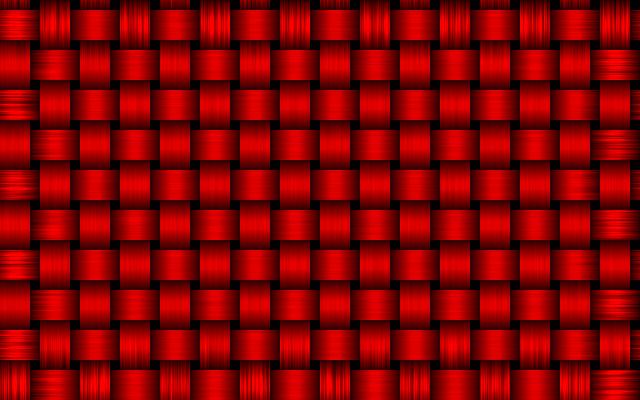
A Shadertoy shader for this pattern:

```glsl
#define STRAPS vec2(16.0, 10.0)
#define STRAP_HALF_WIDTH 0.375
#define PLATEAU 0.14
#define CREST_RED 0.87
#define SHADOW_RED 0.17
#define HOLE_COLOR vec3(0.008, 0.0, 0.0)
#define FINE_GRAIN 0.10
#define BORDER_GRAIN 0.75
#define BORDER_REACH 1.9

// Unit gradient at a lattice point
vec2 latticeGradient(vec2 cell, float seed) {
    uvec2 c = uvec2(cell);
    uint h = c.x * 1597u + c.y * 51749u + uint(seed) * 7919u;
    h = (h ^ (h >> 15)) * 73244475u;
    h = (h ^ (h >> 13)) * 40503u;
    h ^= h >> 16;
    float angle = 6.28319 * float(h & 65535u) / 65536.0;
    return vec2(cos(angle), sin(angle));
}

// Gradient noise that wraps after a whole number of lattice cells
float wrappedNoise(vec2 p, vec2 period, float seed) {
    vec2 i = floor(p), f = p - i;
    vec2 u = f * f * f * (f * (f * 6.0 - 15.0) + 10.0);
    vec2 lo = mod(i, period), hi = mod(i + 1.0, period);
    float a = dot(latticeGradient(lo, seed), f);
    float b = dot(latticeGradient(vec2(hi.x, lo.y), seed), f - vec2(1.0, 0.0));
    float c = dot(latticeGradient(vec2(lo.x, hi.y), seed), f - vec2(0.0, 1.0));
    float d = dot(latticeGradient(hi, seed), f - 1.0);
    return mix(mix(a, b, u.x), mix(c, d, u.x), u.y);
}

// Brushed streaks: x runs across the strap, y along it
float streaks(vec2 p, vec2 count, float seed) {
    vec2 coarse = vec2(12.0, 0.5), fine = vec2(30.0, 0.5);
    float grain = wrappedNoise(p * coarse, count * coarse, seed)
                + wrappedNoise(p * fine, count * fine, seed + 1.0);
    float toBorder = min(p.y, count.y - p.y);
    float border = 1.0 - smoothstep(0.0, BORDER_REACH, toBorder);
    return 1.0 + grain * mix(FINE_GRAIN, BORDER_GRAIN, border);
}

// Strap arches up where it passes over and darkens where it dips under
vec3 strapColor(vec2 p, vec2 count, float offset, bool over, float seed) {
    float fromCrest = over ? abs(offset) : 1.0 - abs(offset);
    float t = clamp(fromCrest / (1.0 - STRAP_HALF_WIDTH), 0.0, 1.0);
    float dip = max(t - PLATEAU, 0.0) / (1.0 - PLATEAU);
    float red = mix(CREST_RED, SHADOW_RED, dip);
    return vec3(clamp(red * streaks(p, count, seed), 0.0, 1.0), 0.0, 0.0);
}

void mainImage(out vec4 fragColor, in vec2 fragCoord) {
    vec2 p = fragCoord / iResolution.xy * STRAPS;
    vec2 pixel = STRAPS / iResolution.xy;

    // Nearest crossing and position relative to it
    vec2 centered = p - STRAP_HALF_WIDTH;
    vec2 crossing = floor(centered + 0.5);
    vec2 offset = centered - crossing;
    bool verticalOver = mod(crossing.x + crossing.y, 2.0) < 0.5;

    // Coverage: x for vertical straps, y for horizontal ones
    vec2 cover = clamp(0.5 + (STRAP_HALF_WIDTH - abs(offset)) / pixel, 0.0, 1.0);
    vec3 vertical = strapColor(p, STRAPS, offset.y, verticalOver, 3.0);
    vec3 horizontal = strapColor(p.yx, STRAPS.yx, offset.x, !verticalOver, 11.0);

    // Layer the under strap, then the over strap
    vec3 color = verticalOver
        ? mix(mix(HOLE_COLOR, horizontal, cover.y), vertical, cover.x)
        : mix(mix(HOLE_COLOR, vertical, cover.x), horizontal, cover.y);
    fragColor = vec4(color, 1.0);
}
```
